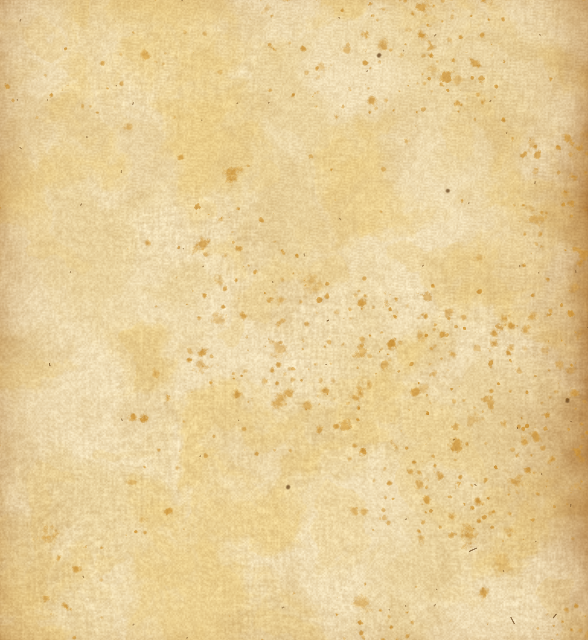
A Shadertoy shader for this texture:

```glsl
#define PAPER vec3(0.915, 0.825, 0.622)
#define CREAM vec3(0.940, 0.868, 0.710)
#define STRAW vec3(0.918, 0.800, 0.525)
#define TAN vec3(0.870, 0.755, 0.530)
#define EDGE_BROWN vec3(0.650, 0.430, 0.190)
#define FOXING vec3(0.800, 0.570, 0.200)
#define SPECK vec3(0.400, 0.260, 0.110)
#define GRAIN 0.170
#define WEAVE 0.065
#define EDGE_WIDTH 0.050

float hash(vec2 p) {
    return fract(sin(dot(p, vec2(127.1, 311.7))) * 43758.5);
}

float noise(vec2 p) {
    vec2 i = floor(p), f = fract(p);
    f = f * f * (3.0 - 2.0 * f);
    return mix(mix(hash(i), hash(i + vec2(1, 0)), f.x),
               mix(hash(i + vec2(0, 1)), hash(i + vec2(1, 1)), f.x), f.y);
}

float fbm(vec2 p) {
    float sum = 0.0, amp = 0.5;
    for (int i = 0; i < 5; i++) {
        sum += amp * noise(p);
        p = mat2(1.6, 1.2, -1.2, 1.6) * p + 7.3;
        amp *= 0.55;
    }
    return sum / 1.055;
}

// Ragged soft stains, gathered where the cluster noise is high
float stains(vec2 p, float cells, float radius, float chance, float seed) {
    vec2 q = p * cells, home = floor(q);
    float ragged = (fbm(p * 90.0 + seed) - 0.5) * radius * 2.6;
    float cover = 0.0;
    for (int y = -1; y <= 1; y++)
    for (int x = -1; x <= 1; x++) {
        vec2 cell = home + vec2(x, y), id = cell + seed;
        vec2 center = cell + vec2(hash(id), hash(id + 31.7));
        vec2 place = center / cells;
        float cluster = smoothstep(0.40, 0.75, noise(place * 8.0 + 3.1));
        float likely = chance * (0.15 + 1.7 * cluster) * mix(0.35, 1.3, smoothstep(0.2, 0.6, place.x));
        float r = radius * mix(0.35, 1.0, hash(id + 57.3));
        float spot = 1.0 - smoothstep(0.0, r * 1.25, length(q - center) + ragged);
        cover = max(cover, spot * step(hash(id + 83.9), likely) * mix(0.4, 1.0, hash(id + 11.5)));
    }
    return cover;
}

// Short dark fibres and dots, one candidate per cell
float fibres(vec2 p, float cells, float chance, float halfLength, float width, float seed) {
    vec2 q = p * cells, id = floor(q) + seed;
    vec2 center = 0.25 + 0.5 * vec2(hash(id), hash(id + 19.1));
    float angle = mix(0.4, 2.6, hash(id + 43.7));
    vec2 along = vec2(cos(angle), sin(angle));
    vec2 d = (fract(q) - center) / cells;
    float reach = halfLength * hash(id + 5.3);
    d -= along * clamp(dot(d, along), -reach, reach);
    float line = 1.0 - smoothstep(width * 0.3, width * 1.4, length(d));
    return line * step(hash(id + 71.3), chance);
}

void mainImage(out vec4 fragColor, in vec2 fragCoord) {
    vec2 p = fragCoord / iResolution.y;
    float aspect = iResolution.x / iResolution.y;
    vec2 warp = vec2(fbm(p * 12.0), fbm(p * 12.0 + 41.0)) - 0.5;

    // Cloudy tones with small mottling
    float pale = smoothstep(0.34, 0.66, fbm(p * 9.0 + warp + 12.0) + 0.10 * (0.5 - p.x));
    float yellow = smoothstep(0.46, 0.70, fbm(p * 9.0 + warp + 63.0));
    float dull = smoothstep(0.54, 0.70, fbm(p * vec2(13.0, 11.0) + warp + 27.0));
    vec3 color = mix(PAPER, CREAM, pale);
    color = mix(color, STRAW, yellow * 0.75);
    color = mix(color, TAN, dull * 0.38);

    // Soft-rimmed water blotches
    float blotch = noise(p * 17.0 + warp * 2.0 + 90.0);
    color = mix(color, STRAW, 0.35 * smoothstep(0.74, 0.82, blotch));
    color = mix(color, CREAM, 0.40 * (1.0 - smoothstep(0.18, 0.26, blotch)));

    // Browned borders, broken up and heaviest on the right
    float uneven = 0.25 + 1.4 * fbm(p * vec2(8.0, 10.0) + 5.0);
    vec2 far = vec2(aspect, 1.0) - p;
    float middle = 0.55 + 0.45 * smoothstep(0.0, 0.3, min(p.y, far.y));
    float border = 0.72 * middle * exp(-far.x / (EDGE_WIDTH * uneven))
                 + 0.32 * exp(-p.x / (EDGE_WIDTH * 0.65 * uneven))
                 + 0.10 * exp(-min(p.y, far.y) / (EDGE_WIDTH * 0.4 * uneven));
    border *= 0.55 + 0.9 * fbm(p * 28.0 + 71.0);
    color = mix(color, EDGE_BROWN, min(border, 0.85));

    // Foxing from large stains to pinpoints
    float fox = 0.75 * stains(p, 14.0, 0.23, 0.17, 3.0);
    fox = max(fox, 0.90 * stains(p, 32.0, 0.25, 0.20, 17.0));
    fox = max(fox, 0.90 * stains(p, 75.0, 0.30, 0.12, 29.0));
    color = mix(color, FOXING, fox);

    // Paper grain and crossed weave
    float grain = 0.65 * noise(p * 420.0) + 0.35 * noise(p * 190.0 + 8.0) - 0.5;
    float threads = noise(p * vec2(65.0, 330.0)) + noise(p * vec2(330.0, 60.0) + 50.0) - 1.0;
    float woven = smoothstep(0.38, 0.66, fbm(p * 8.0 + 33.0));
    float relief = GRAIN * grain + WEAVE * threads * mix(0.25, 1.0, woven);
    color *= 1.0 + relief * vec3(0.62, 0.90, 1.35);

    // Fibres, specks and a few dark holes
    float marks = 0.70 * fibres(p, 17.0, 0.06, 0.006, 0.0011, 7.0);
    marks = max(marks, 0.45 * fibres(p + 0.013, 38.0, 0.035, 0.0015, 0.0012, 23.0));
    marks = max(marks, 0.75 * fibres(p + 0.031, 9.0, 0.04, 0.001, 0.0034, 47.0));
    color = mix(color, SPECK, marks);

    fragColor = vec4(clamp(color, 0.0, 1.0), 1.0);
}
```
